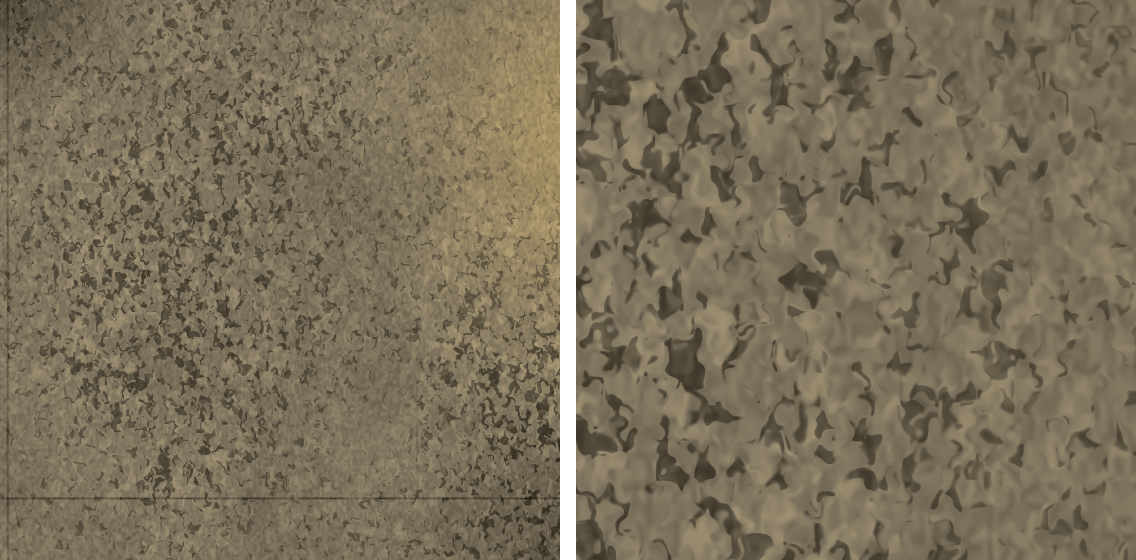
Left: the whole. Right: its middle third, enlarged.
A WebGL 2 fragment shader for this texture:

```glsl
#version 300 es
precision highp float;

uniform vec2 u_resolution;
out vec4 fragColor;

float hash(ivec2 cell) {
    uvec2 q = uvec2(cell + 4096) * uvec2(1597u, 3571u);
    uint h = (q.x ^ (q.y << 7)) * 747796405u + 28913u;
    h = ((h >> 15) ^ h) * 277803737u;
    h = ((h >> 13) ^ h) * 668265u;
    return float((h >> 8) & 65535u) / 65535.0;
}

float noise(vec2 p) {
    ivec2 i = ivec2(floor(p));
    vec2 f = fract(p);
    f = f * f * (3.0 - 2.0 * f);
    float low = mix(hash(i), hash(i + ivec2(1, 0)), f.x);
    float high = mix(hash(i + ivec2(0, 1)), hash(i + ivec2(1, 1)), f.x);
    return mix(low, high, f.y);
}

float fbm(vec2 p) {
    float sum = 0.0, weight = 0.5;
    for (int octave = 0; octave < 4; octave++) {
        sum += weight * noise(p);
        p = mat2(1.6, 1.2, -1.2, 1.6) * p + 17.3;
        weight *= 0.5;
    }
    return sum / 0.9375;
}

// Soft round patch
float blob(vec2 p, vec2 centre, float radius) {
    vec2 d = (p - centre) / radius;
    return exp(-dot(d, d));
}

// Thin joint with an uneven strength along its length
float joint(float offset, float along) {
    float d = offset / 0.0019;
    return exp(-d * d) * (0.45 + 0.75 * noise(vec2(along * 38.0, 5.0)));
}

vec3 stoneColour(float tone) {
    vec3 dark = vec3(0.22, 0.195, 0.145);
    vec3 middle = vec3(0.48, 0.44, 0.36);
    vec3 pale = vec3(0.65, 0.59, 0.465);
    vec3 lower = mix(dark, middle, clamp((tone - 0.22) / 0.26, -0.4, 1.0));
    return mix(lower, pale, clamp((tone - 0.48) / 0.17, 0.0, 1.3));
}

void main() {
    vec2 uv = gl_FragCoord.xy / u_resolution;

    // Broad variation and the density of the dark grains
    float cloud = fbm(uv * 6.0 + 3.0);
    float clearing = blob(uv, vec2(0.68, 0.21), 0.13);
    float density = 0.3 + 0.6 * blob(uv, vec2(0.34, 0.38), 0.33)
        + 0.35 * blob(uv, vec2(0.42, 0.83), 0.25)
        + 0.75 * blob(uv, vec2(1.0, 0.25), 0.27)
        - 0.5 * clearing - 0.3 * blob(uv, vec2(0.03, 0.22), 0.12)
        + 0.9 * (cloud - 0.5);
    density = clamp(density, 0.0, 1.1);

    // Ragged grains, slightly taller than wide
    vec2 warp = vec2(noise(uv * 130.0), noise(uv * 130.0 + 40.0)) - 0.5;
    vec2 grain = uv * vec2(122.0, 94.0) + warp * 1.3;
    float mineral = 0.65 * noise(grain) + 0.35 * noise(grain * 2.1 + 9.0);
    float speck = smoothstep(0.0, 0.15, mineral - 0.72 + 0.2 * density);
    float fleck = smoothstep(0.52, 0.8, noise(grain * 0.8 + 71.0));
    float fine = noise(uv * vec2(250.0, 170.0) + warp + 23.0);

    // Light and shade
    float glow = blob(uv * vec2(1.0, 0.75), vec2(1.04, 0.57), 0.25);
    float tone = 0.482 + 0.13 * (cloud - 0.5) + 0.11 * (fine - 0.5);
    tone += fleck * (0.03 + 0.05 * density) - speck * (0.08 + 0.13 * density);
    tone += 0.15 * glow + 0.03 * clearing;
    tone -= 0.17 * blob(uv, vec2(0.02, 1.0), 0.12);
    tone -= 0.07 * blob(uv, vec2(1.0, 0.04), 0.25);

    // Slab joints
    tone -= 0.2 * joint(uv.y - 0.11, uv.x);
    tone -= 0.15 * joint(uv.x - 0.014, uv.y);
    float partial = smoothstep(0.1, 0.12, uv.y) * (1.0 - smoothstep(0.2, 0.5, uv.y));
    tone -= 0.09 * partial * joint(uv.x - 0.745, uv.y + 2.0);

    vec3 colour = stoneColour(tone) * mix(vec3(1.0), vec3(1.04, 1.0, 0.87), glow);
    fragColor = vec4(colour, 1.0);
}
```
